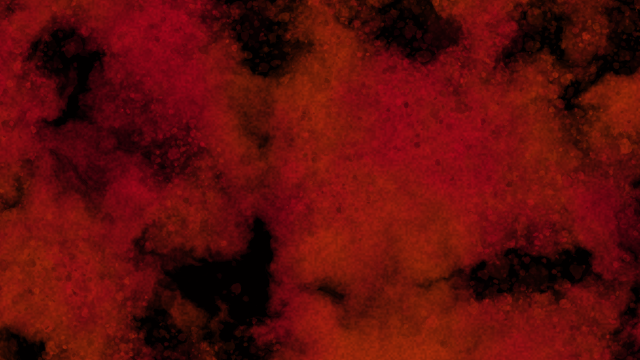
This texture is drawn by a WebGL 2 fragment shader. Its source:

```glsl
#version 300 es
precision highp float;

#define CLOUD_SCALE 4.4
#define CLOUD_FILL 1.85
#define CLOUD_RISE 0.66
#define PEAK_RED 0.62
#define HUE_SCALE 2.6
#define SPLAT_LAYERS 6
#define SPLAT_CELL 0.24
#define SPLAT_SHRINK 0.6
#define SPLAT_AMOUNT 0.9
#define GRAIN_SCALE 170.0
#define GRAIN_DEPTH 0.22
#define CLUSTER_SHADE 0.9

uniform vec2 u_resolution;
out vec4 fragColor;

vec3 hash3(vec2 p) {
    vec3 q = fract(p.xyx * vec3(0.1031, 0.1030, 0.0973));
    q += dot(q, q.yxz + 33.33);
    return fract((q.xxy + q.yzz) * q.zyx);
}

float noise(vec2 p) {
    vec2 cell = floor(p);
    vec2 f = fract(p);
    f = f * f * (3.0 - 2.0 * f);
    float low = mix(hash3(cell).x, hash3(cell + vec2(1.0, 0.0)).x, f.x);
    float high = mix(hash3(cell + vec2(0.0, 1.0)).x, hash3(cell + 1.0).x, f.x);
    return mix(low, high, f.y);
}

float fbm(vec2 p) {
    const mat2 turn = mat2(1.6, 1.2, -1.2, 1.6);
    float sum = 0.0;
    float weight = 0.5;
    for (int i = 0; i < 6; i++) {
        sum += weight * noise(p);
        p = turn * p + 17.3;
        weight *= 0.55;
    }
    return sum / 1.08;
}

// Pigment from crimson to rust at unit red
vec3 pigment(float warmth) {
    return mix(vec3(1.0, 0.03, 0.155), vec3(1.0, 0.25, 0.055), clamp(warmth, 0.0, 1.0));
}

// Where drops gather
float clusterAt(vec2 p) {
    float n = 0.65 * noise(p * 4.2 + 90.0) + 0.35 * noise(p * 9.5 + 33.0);
    return smoothstep(0.36, 0.66, n);
}

// Cloud thickness in standard deviations above the bare ground
float cloudDensity(vec2 p) {
    vec2 warp = vec2(fbm(p * 7.0 + 31.0), fbm(p * 7.0 + 57.0)) - 0.5;
    float n = fbm((p + 0.2 * warp) * CLOUD_SCALE + 63.0);
    return (n - 0.5) / 0.119 + CLOUD_FILL - CLUSTER_SHADE * clusterAt(p);
}

// One layer of overlapping drops, composited over the wash
vec3 addSplats(vec3 color, vec2 p, float size, float depth, float warmth, float density) {
    vec2 grid = p / size;
    vec2 wobble = vec2(noise(grid * 2.2 + 5.0), noise(grid * 2.2 + 71.0)) - 0.5;
    vec2 ripple = vec2(noise(grid * 7.0 + 15.0), noise(grid * 7.0 + 47.0)) - 0.5;
    vec2 q = grid + 0.3 * wobble + mix(0.13, 0.05, depth) * ripple;
    vec2 home = floor(q);
    float edge = max(0.8 / (u_resolution.y * size), mix(0.04, 0.02, depth));
    for (int y = -1; y <= 1; y++) {
        for (int x = -1; x <= 1; x++) {
            vec2 cell = home + vec2(x, y);
            vec3 place = hash3(cell + 113.0 * depth + 200.0);
            vec3 look = hash3(cell + 71.0 * depth + 400.0);
            vec2 center = cell + place.xy;
            float present = step(look.x, SPLAT_AMOUNT * clusterAt(center * size));
            float radius = mix(0.14, 0.48, place.z * place.z);
            float cover = 1.0 - smoothstep(radius - edge, radius + edge, length(q - center));
            float alpha = present * cover * mix(0.24, 0.68, depth) * mix(0.3, 1.0, look.y);
            float value = mix(0.2, 0.64, sqrt(look.z)) * mix(0.45, 1.0, smoothstep(-0.4, 1.0, density));
            vec3 drop = value * pigment(warmth + 0.6 * (fract(look.y * 7.0) - 0.5));
            color = mix(color, drop, alpha);
        }
    }
    return color;
}

void main() {
    vec2 p = gl_FragCoord.xy / u_resolution.y;

    // Mottled wash with ragged dark openings
    float density = cloudDensity(p);
    float red = PEAK_RED * (1.0 - exp(-CLOUD_RISE * max(density, 0.0)));
    float warmth = smoothstep(0.3, 0.75, fbm(p * HUE_SCALE + 12.0));
    vec3 color = red * pigment(warmth) + vec3(0.008, 0.001, 0.001);

    // Drops from broad and faint to fine and strong
    float size = SPLAT_CELL;
    for (int i = 0; i < SPLAT_LAYERS; i++) {
        float depth = float(i) / float(SPLAT_LAYERS - 1);
        color = addSplats(color, p, size, depth, warmth, density);
        size *= SPLAT_SHRINK;
    }

    // Paper grain, stronger where the wash is thin
    float grain = noise(p * GRAIN_SCALE) + 0.5 * noise(p * GRAIN_SCALE * 0.45 + 9.0) - 0.75;
    float thin = 1.0 - smoothstep(0.3, 2.2, density);
    color *= 1.0 + grain * GRAIN_DEPTH * (1.0 + 1.2 * thin);

    fragColor = vec4(clamp(color, 0.0, 1.0), 1.0);
}
```
